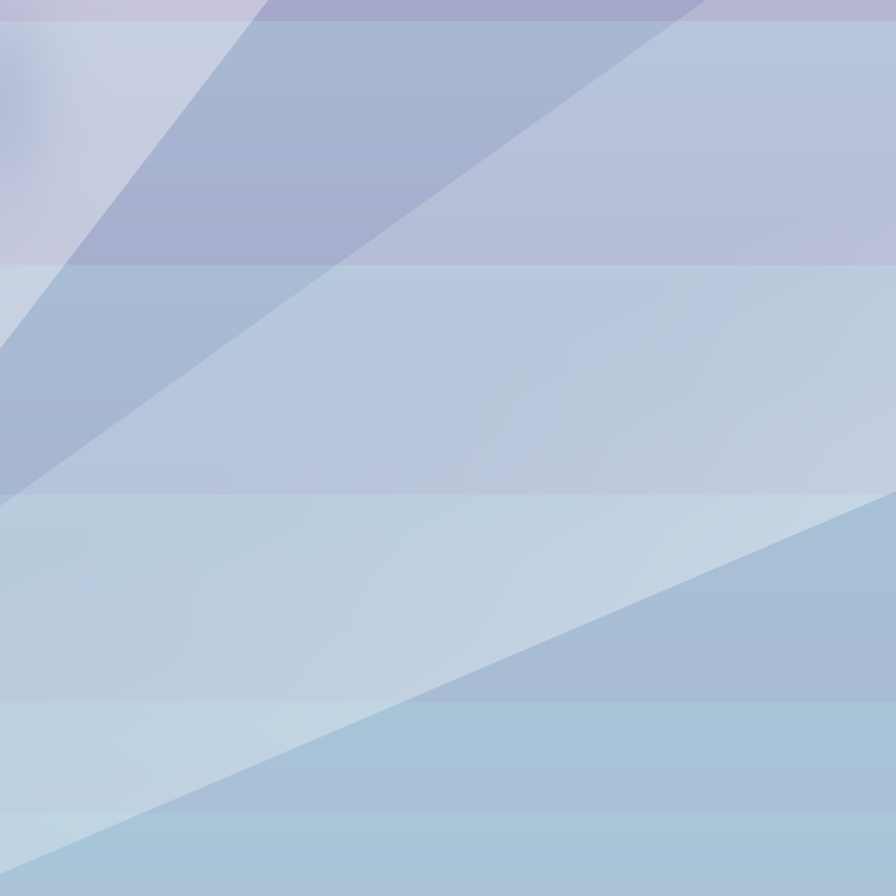
This background is drawn by a WebGL 1 fragment shader. Its source:

```glsl
precision highp float;
// Pastel backdrop: horizontal bands that each fade from teal-blue down to
// violet, crossed by a wide pale beam and a pale corner wedge.
// Bands come from nested steps; beam and wedge from signed line distances.

uniform vec2 u_resolution;

#define BEAM_MIN 0.18
#define BEAM_GAIN 0.16
#define BEAM_FADE 0.35
#define WEDGE_LIGHT 0.36
#define WEDGE_SHADE 0.22
#define EDGE_PIXELS 0.75

// Smooth coverage of the positive side of a signed distance.
float cover(float d) {
  float w = EDGE_PIXELS / min(u_resolution.x, u_resolution.y);
  return smoothstep(-w, w, d);
}

// Signed distance above the line y = start + slope * x.
float aboveLine(vec2 p, float start, float slope) {
  return (p.y - start - slope * p.x) / sqrt(1.0 + slope * slope);
}

// Colour of one band, given its lower and upper limits.
vec3 bandColor(float y, float low, float high) {
  vec3 crest = mix(vec3(0.659, 0.784, 0.851), vec3(0.659, 0.722, 0.827), high);
  vec3 foot = mix(vec3(0.663, 0.761, 0.843), vec3(0.647, 0.651, 0.788), low);
  return mix(foot, crest, clamp((y - low) / (high - low), 0.0, 1.0));
}

// Lay the next band over everything above its lower limit.
vec3 addBand(vec3 below, float y, float low, float high) {
  return mix(below, bandColor(y, low, high), cover(y - low));
}

vec3 bands(float y) {
  vec3 color = bandColor(y, 0.0, 0.0924);
  color = addBand(color, y, 0.0924, 0.2161);
  color = addBand(color, y, 0.2161, 0.4479);
  color = addBand(color, y, 0.4479, 0.7044);
  color = addBand(color, y, 0.7044, 0.9766);
  return addBand(color, y, 0.9766, 1.25);
}

void main() {
  vec2 p = gl_FragCoord.xy / u_resolution;
  vec3 color = bands(p.y);

  // Wide beam, brightest along its lower edge and towards the right.
  float lower = aboveLine(p, 0.0247, 0.427);
  float upper = aboveLine(p, 0.435, 0.717);
  float rise = p.y - 0.0247 - 0.427 * p.x;
  float glow = clamp(1.0 - rise / BEAM_FADE, 0.0, 1.0);
  float beam = BEAM_MIN + BEAM_GAIN * glow * mix(0.5, 1.0, p.x);
  color = mix(color, vec3(1.0), beam * cover(lower) * cover(-upper));

  // Corner wedge with a soft shaded patch at the left border.
  vec2 q = (p - vec2(0.0, 0.89)) / vec2(0.06, 0.11);
  float wedge = WEDGE_LIGHT - WEDGE_SHADE * exp(-dot(q, q));
  float corner = cover(aboveLine(p, 0.6107, 1.3));
  color = mix(color, vec3(1.0, 0.975, 0.99), wedge * corner);

  gl_FragColor = vec4(color, 1.0);
}
```
